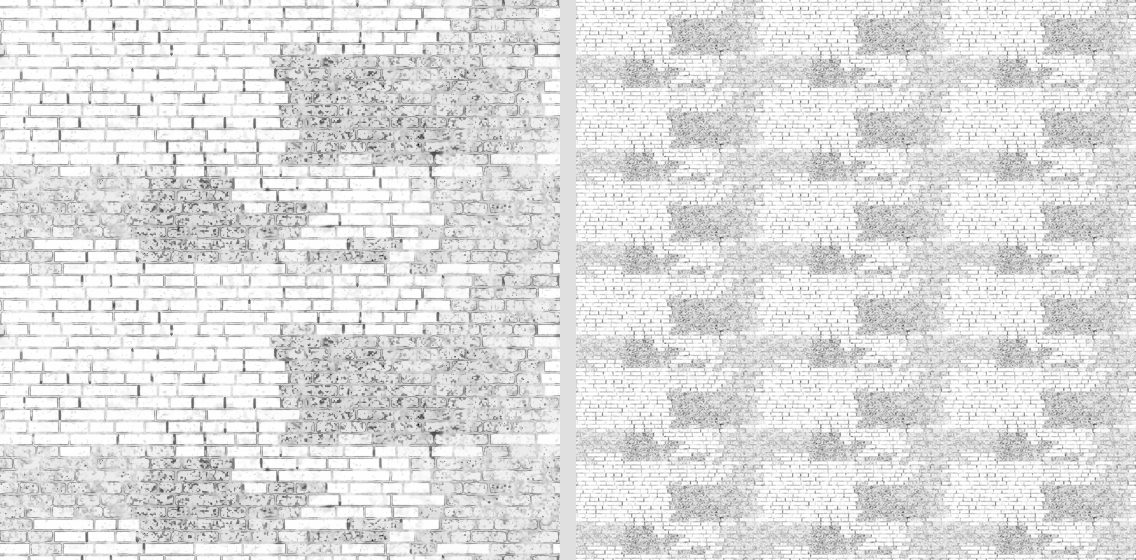
Left: one tile. Right: repeated 3 by 3.
This texture is drawn by a Shadertoy shader. Its source:

```glsl
// Whitewashed brick wall: courses of long and short bricks, one repeat across and two down.
// Each brick is a rounded box; soft patches choose which bricks have lost their paint,
// and wrapping value and cellular noise add grain, pits, stains and dark joints.

#define PERIOD vec2(1.0, 0.5)  // size of one repeat on the canvas
#define ROWS 23.0              // courses in one repeat
#define ROW_SHIFT 0.42         // part of a course above the top edge
#define LONG_BRICKS 11.0       // bricks across a long course
#define SHORT_BRICKS 20.0      // bricks across a short course
#define HALF_GAP 0.0023        // half width of a joint
#define JITTER 0.36            // wandering of the upright joints
#define PAINT 0.995
#define BARE 0.925
#define MORTAR_CLEAN 0.87
#define MORTAR_WORN 0.82
#define SOOT 0.30

float hash(vec2 p) {
    vec3 q = fract(p.xyx * 0.1031);
    q += dot(q, q.yzx + 33.33);
    return fract((q.x + q.y) * q.z);
}

// Value noise with f (even) cells across the period
float noise(vec2 p, float f) {
    vec2 size = PERIOD * f, cell = floor(p * f), t = fract(p * f);
    t = t * t * (3.0 - 2.0 * t);
    vec2 a = mod(cell, size), b = mod(cell + 1.0, size);
    return mix(mix(hash(a + f), hash(vec2(b.x, a.y) + f), t.x),
               mix(hash(vec2(a.x, b.y) + f), hash(b + f), t.x), t.y);
}

float fbm(vec2 p, float f) {
    float sum = 0.0, amp = 0.533;
    for (int i = 0; i < 4; i++) {
        sum += amp * noise(p, f);
        f *= 2.0;
        amp *= 0.5;
    }
    return sum;
}

// Cellular pits: 1 inside scattered round holes of random size
float pits(vec2 p, float f) {
    vec2 cell = floor(p * f), t = fract(p * f);
    float hit = 0.0;
    for (int y = -1; y <= 1; y++)
    for (int x = -1; x <= 1; x++) {
        vec2 o = vec2(x, y), id = mod(cell + o, PERIOD * f);
        vec2 centre = o + vec2(hash(id + 3.7), hash(id + 91.3));
        float radius = 0.48 * pow(hash(id + 47.1), 3.0);
        hit = max(hit, smoothstep(radius, radius * 0.4, length(t - centre) + 0.04));
    }
    return hit;
}

// Signed distance to the areas of lost paint (centre, half size), wrapped
float bareDistance(vec2 p) {
    const vec4 areas[6] = vec4[6](
        vec4(0.735, 0.195, 0.235, 0.100), vec4(0.895, 0.050, 0.085, 0.070),
        vec4(0.200, 0.365, 0.220, 0.057), vec4(0.410, 0.408, 0.140, 0.040),
        vec4(0.480, 0.458, 0.210, 0.012), vec4(0.925, 0.395, 0.165, 0.085));
    float d = 1.0;
    for (int i = 0; i < 6; i++) {
        vec2 e = abs(mod(p - areas[i].xy + 0.5 * PERIOD, PERIOD) - 0.5 * PERIOD) - areas[i].zw;
        d = min(d, max(e.x, e.y));
    }
    return d;
}

float jointAt(float i, float row, float count) {
    return i + JITTER * hash(vec2(mod(i, count), row + 7.0));
}

void mainImage(out vec4 fragColor, in vec2 fragCoord) {
    vec2 uv = fragCoord / iResolution.xy;
    vec2 p = mod(vec2(uv.x, 1.0 - uv.y), PERIOD);
    float pixel = 1.0 / iResolution.y;

    // Course: long and short alternate, with one doubled short course
    float pitch = PERIOD.y / ROWS, y = p.y / pitch + ROW_SHIFT;
    float row = mod(floor(y), ROWS);
    float isLong = mod(row + step(14.5, row), 2.0);
    float count = mix(SHORT_BRICKS, LONG_BRICKS, isLong);

    // Brick between two joints; some long ones are halved
    float shift = hash(vec2(row, 5.0)), x = p.x * count + shift, i = floor(x);
    if (x < jointAt(i, row, count)) i -= 1.0;
    float left = jointAt(i, row, count), right = jointAt(i + 1.0, row, count);
    float middle = 0.5 * (left + right), leftId = i, rightId = i + 1.0;
    if (isLong > 0.5 && hash(vec2(mod(i, count), row + 60.0)) < 0.22) {
        if (x < middle) { right = middle; rightId = i + 0.5; }
        else { left = middle; leftId = i + 0.5; }
    }
    vec2 id = vec2(mod(leftId, count), row);
    vec2 centre = vec2((0.5 * (left + right) - shift) / count, (floor(y) + 0.5 - ROW_SHIFT) * pitch);
    vec2 local = vec2((x - 0.5 * (left + right)) / count, (fract(y) - 0.5) * pitch);
    vec2 halfSize = 0.5 * vec2((right - left) / count, pitch);

    // Wear of this brick and of the mortar around it
    float broad = fbm(p, 6.0), grain = fbm(p, 80.0);
    float speck = 0.45 * noise(p, 170.0) + 0.55 * noise(p, 320.0);
    float bare = smoothstep(0.012, -0.012, bareDistance(centre) + 0.03 * (hash(id + 20.0) - 0.5));
    float bareMortar = smoothstep(0.03, -0.03, bareDistance(p));

    // Outline: crisp when painted, rounded and ragged when bare
    float radius = mix(0.0006, 0.004, bare);
    vec2 e = abs(local) - halfSize + HALF_GAP + radius;
    float d = length(max(e, 0.0)) + min(max(e.x, e.y), 0.0) - radius;
    d += (fbm(p, 80.0) - 0.5) * mix(0.0012, 0.0045, bare);

    // Brick face
    float stain = smoothstep(0.55, 0.75, grain) * smoothstep(0.45, 0.65, broad);
    float painted = PAINT - 0.06 * stain - 0.10 * smoothstep(0.68, 0.9, speck);
    float dirt = smoothstep(0.40, 0.70, broad);
    float rough = BARE + 0.04 * (hash(id + 33.0) - 0.5) - 0.12 * smoothstep(0.45, 0.80, grain)
                - 0.30 * (0.5 + dirt) * smoothstep(0.50, 0.85, speck) - 0.05 * dirt;
    rough -= 0.32 * pits(p, 130.0) * smoothstep(0.35, 0.65, noise(p, 40.0));
    float face = mix(painted, rough, bare);

    // Mortar, with a thin broken shadow along the brick edge
    float mortar = mix(MORTAR_CLEAN, MORTAR_WORN, bareMortar) + 0.12 * (0.5 - grain)
                 + 0.16 * (0.5 - speck) - 0.15 * (broad - 0.5);
    float edge = exp(-pow((d - 0.0006) / 0.0010, 2.0)) * smoothstep(0.3, 0.7, noise(p, 50.0));
    mortar -= 0.32 * edge;

    // Sooty upright joints, and rare smudges along the courses
    float side = mod(local.x > 0.0 ? rightId : leftId, count);
    float upright = smoothstep(-0.001, 0.001, e.x - e.y);
    float sooty = step(0.60, hash(vec2(side, row + 81.0))) * upright * (1.0 - 0.7 * bareMortar);
    sooty *= smoothstep(0.30, 0.65, noise(p, 130.0)) * (0.4 + 0.6 * smoothstep(0.3, 0.6, broad));
    float smudge = smoothstep(0.72, 0.88, fbm(p, 22.0));
    mortar = mix(mortar, SOOT, clamp(sooty + smudge, 0.0, 0.8));

    float shade = mix(face, mortar, smoothstep(-pixel, pixel, d));
    shade -= 0.15 * smudge * grain;
    fragColor = vec4(vec3(clamp(shade, 0.0, 1.0)), 1.0);
}
```
